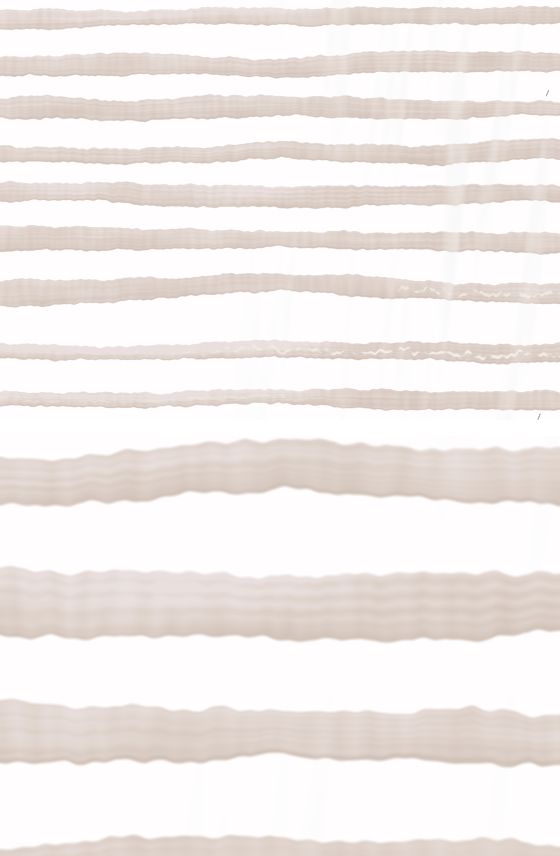
Top, the full canvas; bottom, a detail of the centre.
Reproduce this pattern procedurally as a WebGL 2 fragment shader.

```glsl
#version 300 es
precision highp float;
// Nine uneven, hand-brushed beige bands on white. Each band follows a gentle
// curve through left, middle and right; gradient noise roughens its edges and
// adds bristle marks, worn upright streaks and flaked paint in the lowest rows.

uniform vec2 u_resolution;
out vec4 outColor;

const int BANDS = 9;

// Band centre below the top edge, at left, middle and right (1/1000 of height).
const vec3 CENTRE[BANDS] = vec3[BANDS](
  vec3(46, 40, 36), vec3(158, 161, 148), vec3(257, 252, 258),
  vec3(366, 358, 356), vec3(455, 469, 460), vec3(569, 571, 578),
  vec3(698, 672, 698), vec3(837, 832, 840), vec3(951, 944, 953));

// Half thickness at the same three places.
const vec3 HALF_WIDTH[BANDS] = vec3[BANDS](
  vec3(20, 20, 19), vec3(23, 23, 22), vec3(25, 26, 17),
  vec3(16, 19, 25), vec3(21, 25, 20), vec3(30, 20, 22),
  vec3(30, 22, 23), vec3(16, 19, 22), vec3(17, 19, 24));

// Sag at the quarter points, and how thin the paint is on the left.
const float SAG[BANDS] = float[BANDS](0., -9., 6., 11., 0., 0., 6., 3., 5.);
const float THIN[BANDS] = float[BANDS](.6, .2, .1, .2, .4, .2, .1, 1., .7);

vec2 gradient(vec2 cell) {
  vec3 h = fract(cell.xyx * vec3(.1031, .1030, .0973));
  h += dot(h, h.yzx + 33.33);
  float angle = 6.2832 * fract((h.x + h.y) * h.z);
  return vec2(cos(angle), sin(angle));
}

// Gradient noise, roughly -0.7 to 0.7.
float noise(vec2 p) {
  vec2 i = floor(p), f = fract(p);
  vec2 w = f * f * f * (f * (f * 6. - 15.) + 10.);
  vec2 e = vec2(1, 0);
  float low = mix(dot(gradient(i), f), dot(gradient(i + e), f - e), w.x);
  float high = mix(dot(gradient(i + e.yx), f - e.yx),
                   dot(gradient(i + 1.), f - 1.), w.x);
  return mix(low, high, w.y);
}

// Smooth curve through three values.
float through(vec3 v, float u) {
  return u < .5 ? mix(v.x, v.y, smoothstep(0., .5, u))
                : mix(v.y, v.z, smoothstep(.5, 1., u));
}

// Ragged outline: slow swells, nicks and fine grain.
float ragged(float x, float seed) {
  return .008 * noise(vec2(x * 5., seed)) + .006 * noise(vec2(x * 19., seed + 3.3))
       + .004 * noise(vec2(x * 65., seed + 6.6));
}

float segment(vec2 p, vec2 a, vec2 b) {
  vec2 d = b - a;
  return length(p - a - d * clamp(dot(p - a, d) / dot(d, d), 0., 1.));
}

void main() {
  vec2 p = gl_FragCoord.xy / u_resolution.y;
  float u = gl_FragCoord.x / u_resolution.x;
  float soft = max(.0018, .8 / u_resolution.y);

  // Upright worn streaks, mostly right of the middle.
  float lean = p.x - .1 * p.y;
  float streak = noise(vec2(lean * 15., p.y * 1.5 + .4))
               + .5 * noise(vec2(lean * 37., p.y * 2. + 8.4));
  float wear = smoothstep(.38, .55, u) * smoothstep(.05, .6, streak);

  vec3 color = vec3(1., .994, .994);
  color -= vec3(.022, .018, .012) * wear;

  // Fibre marks shared by all bands.
  float fibre = noise(vec2(p.x * 75., p.y * 12.));
  float cloud = noise(p * vec2(7., 16.) + 4.7);

  for (int i = 0; i < BANDS; i++) {
    float seed = float(i) * 11.3 + .37;
    float bow = pow(sin(6.2832 * u), 2.) * SAG[i];
    float centre = 1. - .001 * (through(CENTRE[i], u) + bow);
    float halfWidth = .001 * (through(HALF_WIDTH[i], u) - .4 * min(bow, 0.));
    float top = centre + halfWidth + ragged(p.x, seed);
    float bottom = centre - halfWidth + ragged(p.x, seed + 50.);
    float inside = min(top - p.y, p.y - bottom);
    float cover = smoothstep(-soft, soft, inside);
    if (cover <= 0.) continue;

    // Tone: thin paint on top, pooled paint below, faint bristle lines.
    float across = (p.y - bottom) / max(top - bottom, .001);
    float bristle = noise(vec2(p.x * 2.5, across * 9. + seed));
    float thin = THIN[i] * (1. - smoothstep(.45, .7, u));
    float tone = .45 + .3 * (across - .5) + .35 * bristle + .3 * cloud + .25 * fibre;
    tone += thin * (.15 + .45 * smoothstep(.2, .55, across));
    tone -= .35 * (1. - smoothstep(.001, .006, p.y - bottom));
    vec3 paint = mix(vec3(.825, .765, .725), vec3(.87, .82, .79), clamp(tone * 2., 0., 1.));
    paint = mix(paint, vec3(.915, .88, .872), clamp(tone * 2. - 1., 0., 1.));
    paint = mix(paint, vec3(.95, .925, .912), .55 * wear);

    // Broken flakes along the lowest rows.
    float row = float(i);
    float flaky = row > 7.5 ? .35 * (1. - smoothstep(.5, .65, u))
                : row > 6.5 ? smoothstep(.1, .7, u)
                : row > 5.5 ? .8 * smoothstep(.66, .74, u) : 0.;
    float vein = .45 + .3 * noise(vec2(p.x * 28., seed)) + .25 * noise(vec2(p.x * 80., seed + 2.));
    float flake = (1. - smoothstep(.03, .13, abs(across - vein)))
                * smoothstep(-.25, .15, noise(vec2(p.x * 42., p.y * 70.)));
    paint = mix(paint, vec3(.955, .93, .91), flaky * flake);
    color = mix(color, paint, cover);
  }

  // Two small grey ticks near the right edge.
  for (int k = 0; k < 2; k++) {
    vec2 foot = mix(vec2(1.301, .772), vec2(1.281, .002), float(k));
    float tick = segment(p, foot, foot + vec2(.005, .012));
    color = mix(color, vec3(.62, .61, .62), .8 * (1. - smoothstep(.0005, .0005 + soft, tick)));
  }

  outColor = vec4(color, 1.);
}
```
